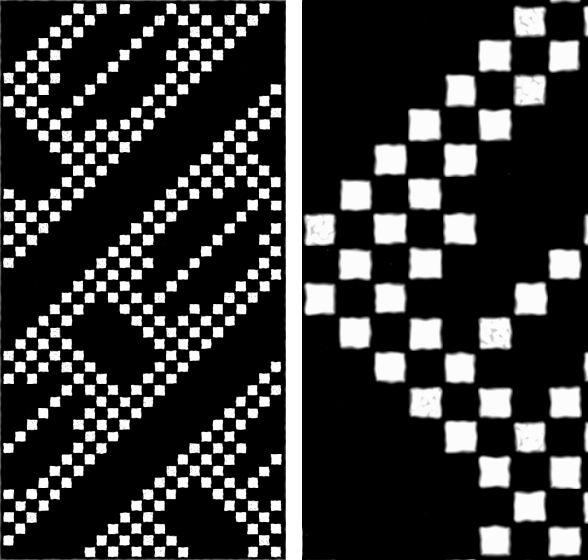
Left, the full canvas; right, a detail of the centre.
A Shadertoy shader for this pattern:

```glsl
// Woven draft: white checks on black, 24 across by 48 down, forming diagonal
// bands of linked hollow bars. Each cell is tested in diagonal coordinates
// on a skewed lattice, then drawn as a slightly worn, uneven square.

float hash(vec2 p) {
    vec3 q = fract(p.xyx * vec3(0.1031, 0.1030, 0.0973));
    q += dot(q, q.yzx + 33.33);
    return fract((q.x + q.y) * q.z);
}

vec2 gradient(vec2 p) {
    float angle = 6.2832 * hash(p);
    return vec2(cos(angle), sin(angle));
}

float gradientNoise(vec2 p) {
    vec2 i = floor(p), f = fract(p);
    vec2 u = f * f * f * (f * (f * 6.0 - 15.0) + 10.0);
    vec2 e = vec2(0.0, 1.0);
    return mix(mix(dot(gradient(i), f),
                   dot(gradient(i + e.yx), f - e.yx), u.x),
               mix(dot(gradient(i + e.xy), f - e.xy),
                   dot(gradient(i + e.yy), f - e.yy), u.x), u.y);
}

// Whether a cell is lit; column counts from the left, row from the top
bool isLit(vec2 cell) {
    float s = cell.x + cell.y;
    float d = cell.x - cell.y;
    if (mod(s, 2.0) > 0.5) return false;

    // Bands repeat every 24 diagonals; bars every 32, shifted 8 per band
    float band = floor((s - 2.0) / 24.0);
    float across = abs(s - 14.0 - 24.0 * band);
    float along = abs(mod(d + 12.0 + 8.0 * band, 32.0) - 16.0);

    if (across > 5.0) return across < 9.0;     // continuous double rails
    if (along > 13.0) return false;            // gap between bars
    if (along > 9.0 || across < 1.0) return true; // end rungs, middle line
    return across > 3.0 && along > 5.0;        // short hooks at the ends
}

float box(vec2 p, vec2 halfSize, float radius) {
    vec2 q = abs(p) - halfSize + radius;
    return length(max(q, 0.0)) + min(max(q.x, q.y), 0.0) - radius;
}

void mainImage(out vec4 fragColor, in vec2 fragCoord) {
    vec2 uv = fragCoord / iResolution.xy;

    // Grid of cells inside a narrow margin, row zero at the top
    vec2 grid = (vec2(uv.x, 1.0 - uv.y) - vec2(0.0098, 0.0053))
              / vec2(0.9755, 0.9908) * vec2(24.0, 48.0);
    vec2 cell = floor(grid);
    float pixel = 48.0 / iResolution.y;
    float soft = max(0.07, 0.7 * pixel);
    float ink = 0.0;

    // Checks with small shifts, uneven sizes and rough edges
    bool inside = all(greaterThanEqual(cell, vec2(0.0)))
               && all(lessThan(cell, vec2(24.0, 48.0)));
    if (inside && isLit(cell)) {
        vec2 shift = vec2(hash(cell + 7.3), hash(cell + 19.1)) - 0.5;
        vec2 size = vec2(hash(cell + 31.7), hash(cell + 43.9)) - 0.5;
        float edge = box(grid - cell - 0.5 - 0.05 * shift,
                         vec2(0.43) + 0.04 * size, 0.07);
        edge += 0.07 * gradientNoise(grid * 3.0);
        ink = 0.99 * (1.0 - smoothstep(-soft, soft, edge));
        // Occasional pale grey wear on the face of a check
        ink -= 0.2 * step(0.85, hash(cell + 57.0)) * ink
             * smoothstep(0.1, 0.5, gradientNoise(grid * 6.0));
    }

    // Faint dust on the black ground
    float dust = smoothstep(0.58, 0.72, gradientNoise(grid * 5.0 + 80.0));
    ink = max(ink, 0.14 * dust);

    // Worn grey rim around the sheet
    vec2 fromCenter = (uv - 0.5) * vec2(24.6, 48.4);
    float rim = box(fromCenter, vec2(12.3, 24.2), 0.2);
    rim += 0.09 * gradientNoise(grid * 1.7 + 40.0);
    ink = max(ink, 0.42 * smoothstep(-0.16, 0.02, rim));

    fragColor = vec4(vec3(ink), 1.0);
}
```
